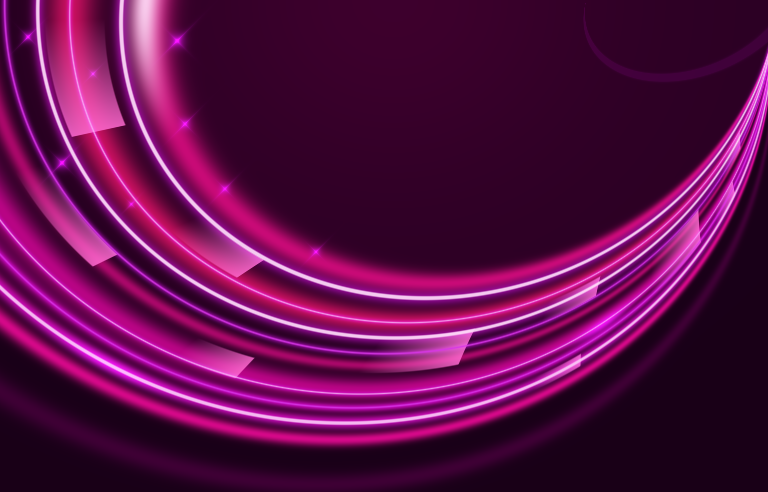
Reproduce this background procedurally as a Shadertoy shader.

```glsl
// Glowing magenta arcs sweeping across a dark plum backdrop, with light blocks and sparkles.

#define PLUM vec3(0.17, 0.00, 0.14)
#define NIGHT vec3(0.08, 0.00, 0.08)
#define CRIMSON vec3(0.85, 0.07, 0.38)
#define MAGENTA vec3(0.82, 0.00, 0.66)
#define VIOLET vec3(0.80, 0.05, 0.88)
#define BLOCK_PINK vec3(1.00, 0.42, 0.82)
#define WHITE_HOT vec3(1.00, 0.88, 0.98)
#define LINE_GLOW 0.55
#define BLOCK_ALPHA 0.85
#define SPARKLE_GAIN 0.9

// Bands: depth, half width, crimson-to-magenta mix, strength
const vec4 BANDS[8] = vec4[8](
    vec4(0.576, 0.020, 0.40, 0.92), vec4(0.655, 0.022, 0.05, 0.90),
    vec4(0.743, 0.010, 0.45, 0.75), vec4(0.792, 0.022, 0.75, 0.85),
    vec4(0.829, 0.011, 1.00, 0.60), vec4(0.858, 0.012, 0.75, 0.70),
    vec4(0.894, 0.013, 0.55, 1.00), vec4(0.985, 0.022, 1.00, 0.20));

// Lines: depth, half width, whiteness
const vec3 LINES[7] = vec3[7](
    vec3(0.606, 0.0040, 1.0), vec3(0.656, 0.0012, 0.8),
    vec3(0.687, 0.0036, 1.0), vec3(0.719, 0.0016, 0.2),
    vec3(0.801, 0.0012, 0.8), vec3(0.829, 0.0014, 0.2),
    vec3(0.860, 0.0035, 0.9));

// Blocks: end angle, tail length, inner depth, outer depth
const vec4 BLOCKS[10] = vec4[10](
    vec4(2.72, 0.36, 0.622, 0.680), vec4(2.09, 0.25, 0.608, 0.650),
    vec4(2.34, 0.32, 0.720, 0.754), vec4(1.357, 0.25, 0.684, 0.758),
    vec4(1.864, 0.15, 0.760, 0.803), vec4(0.994, 0.16, 0.670, 0.718),
    vec4(0.630, 0.18, 0.722, 0.835), vec4(0.418, 0.10, 0.660, 0.742),
    vec4(0.476, 0.09, 0.803, 0.864), vec4(1.018, 0.12, 0.845, 0.874));

// Sparkles: position from the top left, size
const vec3 SPARKLES[8] = vec3[8](
    vec3(0.057, 0.075, 0.055), vec3(0.360, 0.083, 0.075),
    vec3(0.126, 0.331, 0.070), vec3(0.376, 0.252, 0.055),
    vec3(0.189, 0.150, 0.035), vec3(0.267, 0.415, 0.035),
    vec3(0.457, 0.384, 0.050), vec3(0.642, 0.512, 0.045));

// Position relative to the sheared ellipse whose lowest point is at this depth
vec2 ellipseCoord(vec2 p, float depth) {
    float s = depth - 0.606;
    float centre = 0.915 - 1.08 * s + (0.61 * s - 0.084) * p.y;
    return vec2((p.x - centre) / (0.667 + 1.03 * s), p.y / depth);
}

float ellipseField(vec2 p, float depth) {
    vec2 e = ellipseCoord(p, depth);
    return dot(e, e) - 1.0;
}

// Depth of the ellipse that passes through p, by bisection
float arcDepth(vec2 p) {
    float lo = 0.35, hi = 1.3;
    for (int i = 0; i < 20; i++) {
        float mid = 0.5 * (lo + hi);
        if (ellipseField(p, mid) > 0.0) lo = mid; else hi = mid;
    }
    return 0.5 * (lo + hi);
}

// Canvas distance covered by one unit of depth
float depthScale(vec2 p, float depth) {
    vec2 e = vec2(0.003, 0.0);
    vec2 slope = vec2(ellipseField(p + e.xy, depth) - ellipseField(p - e.xy, depth),
                      ellipseField(p + e.yx, depth) - ellipseField(p - e.yx, depth));
    float change = ellipseField(p, depth + e.x) - ellipseField(p, depth - e.x);
    return clamp(abs(change) / max(length(slope), 1e-5), 0.03, 4.0);
}

vec3 screen(vec3 base, vec3 light) {
    return 1.0 - (1.0 - base) * (1.0 - clamp(light, 0.0, 1.0));
}

float gauss(float x) { return exp(-x * x); }

void mainImage(out vec4 fragColor, in vec2 fragCoord) {
    float pixel = 1.0 / iResolution.y;
    vec2 p = vec2(fragCoord.x, iResolution.y - fragCoord.y) * pixel;
    float depth = arcDepth(p);
    float scale = depthScale(p, depth);
    vec2 e = ellipseCoord(p, depth);
    float angle = atan(e.y, e.x);

    // Backdrop
    vec3 col = mix(PLUM, NIGHT, 0.8 * smoothstep(0.60, 0.95, depth));
    col += vec3(0.07, 0.0, 0.035) * gauss(length((p - vec2(0.80, 0.0)) / vec2(0.42, 0.38)));

    // Soft bands
    for (int i = 0; i < 8; i++) {
        vec4 b = BANDS[i];
        vec3 tint = mix(CRIMSON, MAGENTA, b.z);
        col = mix(col, tint, b.w * gauss((depth - b.x) / b.y));
    }
    float haze = gauss((depth - 0.583) / 0.014) * (1.0 - smoothstep(0.0, 0.30, p.y));
    col = mix(col, WHITE_HOT, 0.9 * haze * step(p.x, 0.6));

    // Blocks of light with fading tails
    for (int i = 0; i < 10; i++) {
        vec4 b = BLOCKS[i];
        float along = angle - b.x;
        float across = (abs(depth - 0.5 * (b.z + b.w)) - 0.5 * (b.w - b.z)) * scale;
        float mask = (1.0 - smoothstep(-pixel, pixel, across)) * smoothstep(-pixel, pixel, along);
        col = mix(col, BLOCK_PINK, BLOCK_ALPHA * mask * clamp(1.0 - along / b.y, 0.0, 1.0));
    }

    // Neon lines with two travelling flares
    float thin = clamp(0.3 + 0.7 * scale, 0.3, 1.0);
    for (int i = 0; i < 7; i++) {
        vec3 l = LINES[i];
        float d = abs(depth - l.x) * scale, w = l.y * thin;
        float core = 1.0 - smoothstep(w - pixel, w + pixel, d);
        col = screen(col, VIOLET * LINE_GLOW * gauss(d / (3.0 * w + 0.002)));
        col = mix(col, mix(VIOLET, WHITE_HOT, l.z), 0.9 * core);
    }
    float flare = gauss((angle - 2.10) / 0.12) * gauss((depth - 0.860) / 0.010)
                + gauss((angle - 0.96) / 0.07) * gauss((depth - 0.805) / 0.016);
    col = screen(col, VIOLET * flare);

    // Diagonal four-pointed sparkles
    for (int i = 0; i < 8; i++) {
        vec2 q = (p - SPARKLES[i].xy) / SPARKLES[i].z;
        q = abs(vec2(q.x + q.y, q.x - q.y)) * 0.7071;
        float rays = exp(-24.0 * q.x - 3.5 * q.y) + 0.7 * exp(-24.0 * q.y - 5.0 * q.x);
        col = screen(col, VIOLET * SPARKLE_GAIN * (rays + 0.5 * gauss(length(q) * 4.5)));
    }

    fragColor = vec4(col, 1.0);
}
```
